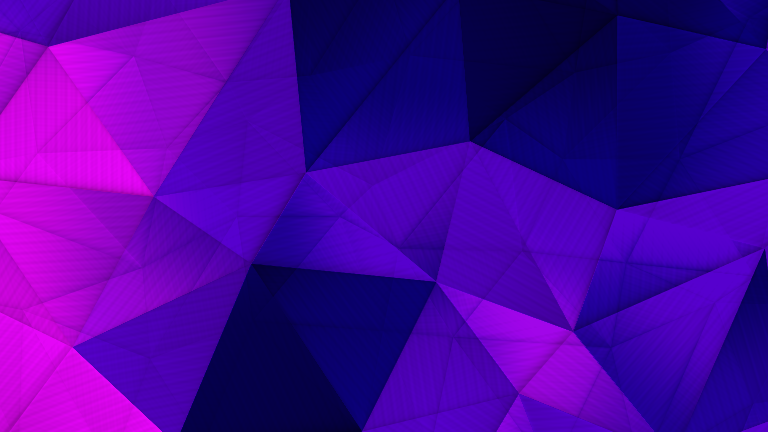
This background is drawn by a WebGL 1 fragment shader. Its source:

```glsl
precision highp float;
uniform vec2 u_resolution;

// Mesh sizes are fractions of the canvas height
const float FACET_SIZE = 0.37;
const float GHOST_SIZE = 0.25;
const float GHOST_STRENGTH = 0.34;
const float JITTER = 0.42;         // below 0.433 no triangle folds over
const float TONE_SPREAD = 0.20;
const float TONE_SLOPE = 0.13;
const float LIGHT_SPREAD = 0.16;
const float LIGHT_SLOPE = 0.17;
const float LIGHT_MAX = 0.09;
const float SHADOW_DEPTH = 0.38;
const float SHADOW_WIDTH = 0.035;
const float SEAM_DEPTH = 0.30;
const float SEAM_WIDTH = 0.010;
const float STREAK_DEPTH = 0.035;
const float BASE_TONE = 0.59;
const vec2 FACET_SEED = vec2(17.0, 5.0);
const vec2 GHOST_SEED = vec2(61.0, 38.0);

const vec3 NAVY    = vec3(0.02, 0.00, 0.28);
const vec3 INDIGO  = vec3(0.04, 0.00, 0.45);
const vec3 BLUE    = vec3(0.13, 0.00, 0.60);
const vec3 VIOLET  = vec3(0.31, 0.00, 0.74);
const vec3 PURPLE  = vec3(0.58, 0.02, 0.84);
const vec3 MAGENTA = vec3(0.82, 0.02, 0.89);

vec2 hash2(vec2 c) {
  vec2 k = vec2(dot(c, vec2(127.1, 311.7)), dot(c, vec2(269.5, 183.3)));
  return fract(sin(k) * 43758.55);
}

float lobe(vec2 p, vec2 centre, vec2 radius) {
  vec2 d = (p - centre) / radius;
  return exp(-dot(d, d));
}

// Broad distribution of dark and bright areas
float composition(vec2 p) {
  float tone = BASE_TONE;
  tone -= 0.75 * lobe(p, vec2(1.27, 1.00), vec2(0.58, 0.36));
  tone += 0.50 * lobe(p, vec2(0.15, 0.80), vec2(0.36, 0.34));
  tone += 0.55 * lobe(p, vec2(0.18, 0.12), vec2(0.25, 0.30));
  tone -= 0.60 * lobe(p, vec2(0.68, 0.10), vec2(0.30, 0.28));
  tone += 0.30 * lobe(p, vec2(1.22, 0.22), vec2(0.19, 0.30));
  tone -= 0.22 * lobe(p, vec2(1.68, 0.20), vec2(0.28, 0.28));
  return tone;
}

vec3 ramp(float t) {
  vec3 c = mix(NAVY, INDIGO, smoothstep(0.09, 0.19, t));
  c = mix(c, BLUE, smoothstep(0.25, 0.33, t));
  c = mix(c, VIOLET, smoothstep(0.35, 0.43, t));
  c = mix(c, PURPLE, smoothstep(0.69, 0.79, t));
  c = mix(c, MAGENTA, smoothstep(0.81, 0.91, t));
  return c * (1.0 + 2.0 * clamp(t, -0.12, 0.0));
}

// Jittered point of a triangular lattice
vec2 latticePoint(vec2 id, vec2 seed) {
  vec2 h = hash2(id + seed);
  float angle = 6.2832 * h.x;
  vec2 offset = JITTER * sqrt(h.y) * vec2(cos(angle), sin(angle));
  return vec2(id.x + 0.5 * id.y, 0.866 * id.y) + offset;
}

float edgeDistance(vec2 p, vec2 a, vec2 b) {
  vec2 e = b - a;
  vec2 d = p - a;
  return (e.x * d.y - e.y * d.x) / length(e);
}

// One triangle: tone and light, both weighted by coverage, then coverage
vec3 facet(vec2 p, vec2 a, vec2 b, vec2 c, vec2 key, float size, float pixel) {
  float side = edgeDistance(p, a, b);
  float inner = min(side, min(edgeDistance(p, b, c), edgeDistance(p, c, a)));
  float coverage = clamp(inner / pixel + 0.5, 0.0, 1.0);

  vec2 h = hash2(key + 0.37);
  vec2 centre = (a + b + c) / 3.0;
  vec2 dir = vec2(cos(6.2832 * h.x), sin(6.2832 * h.x));
  float along = dot(p - centre, dir);
  float across = dot(p - centre, vec2(-dir.y, dir.x));

  float streak = sin(across * 151.0 + 40.0 * h.y) * sin(across * 47.0 + 9.0 * h.x);
  float shadow = h.y * exp(-max(side, 0.0) / SHADOW_WIDTH);
  float seam = (h.x - 0.35) * exp(-max(inner, 0.0) / SEAM_WIDTH);
  float tone = composition(centre * size);
  tone += TONE_SPREAD * (hash2(key + 4.7).x - 0.5) + TONE_SLOPE * along;
  float light = LIGHT_SPREAD * (h.y - 0.5) + LIGHT_SLOPE * along;
  light += STREAK_DEPTH * streak - SHADOW_DEPTH * shadow - SEAM_DEPTH * seam;
  return vec3(tone, light, 1.0) * coverage;
}

// Tone and light of the triangle mesh at a canvas position
vec2 mesh(vec2 position, float size, vec2 seed) {
  vec2 p = position / size;
  float pixel = 1.0 / (u_resolution.y * size);
  float row = p.y / 0.866;
  vec2 cell = floor(vec2(p.x - 0.5 * row, row));
  vec3 sum = vec3(0.0);
  for (int k = 0; k < 9; k++) {
    float n = float(k);
    vec2 id = cell + vec2(mod(n, 3.0), floor((n + 0.5) / 3.0)) - 1.0;
    vec2 a = latticePoint(id, seed);
    vec2 b = latticePoint(id + vec2(1.0, 0.0), seed);
    vec2 c = latticePoint(id + vec2(0.0, 1.0), seed);
    vec2 d = latticePoint(id + 1.0, seed);
    sum += facet(p, a, b, c, id + seed, size, pixel);
    sum += facet(p, b, d, c, id + seed + 0.5, size, pixel);
  }
  return sum.xy / max(sum.z, 0.001);
}

void main() {
  vec2 p = gl_FragCoord.xy / u_resolution.y;
  vec2 facets = mesh(p, FACET_SIZE, FACET_SEED);
  float ghost = GHOST_STRENGTH * mesh(p, GHOST_SIZE, GHOST_SEED).y;
  float light = min(facets.y + ghost, LIGHT_MAX);
  gl_FragColor = vec4(ramp(facets.x + 0.2 * ghost) * (1.0 + light), 1.0);
}
```
